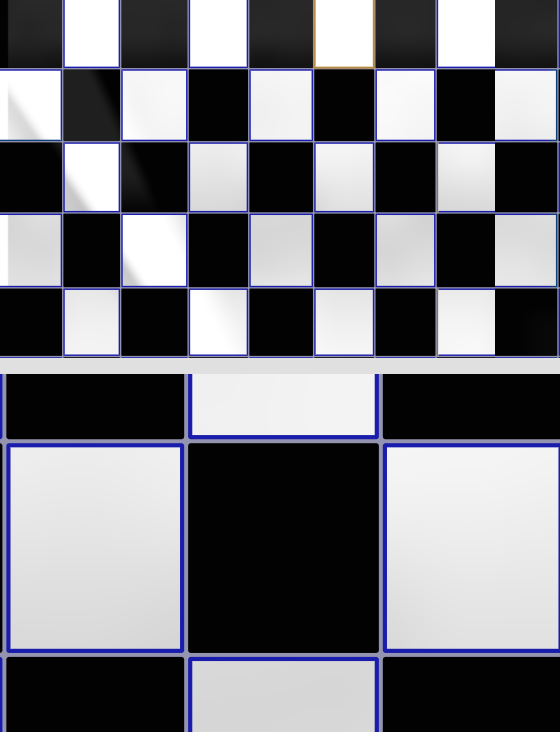
Top: the whole. Bottom: its middle third, enlarged.
Write a WebGL 2 fragment shader that draws this pattern.

```glsl
#version 300 es
precision highp float;
// Glossy checkerboard of nine columns by five rows with slightly uneven tiles.
// Each tile is a rounded box: a pale grout line surrounds it and light tiles
// carry an inner blue outline. Soft shading and a slanted sheen add wear.

#define BOARD vec2(7.68, 4.90)
#define PITCH vec2(0.849, 0.985)
#define ORIGIN vec2(0.011, -0.045)
#define GROUT_HALF 0.009
#define TRIM_WIDTH 0.019
#define CORNER 0.022
#define PLAIN_SEAM 8
#define WORN_LEFT 0.11

uniform vec2 u_resolution;
out vec4 outColor;

const vec3 GROUT = vec3(0.58, 0.58, 0.69);
const vec3 BLUE = vec3(0.10, 0.11, 0.67);
const vec3 TEAL = vec3(0.06, 0.25, 0.48);
const vec3 OCHRE = vec3(0.72, 0.55, 0.25);
const vec3 TAUPE = vec3(0.50, 0.47, 0.45);

// Small departures of the grid lines from an even spacing
const float SHIFT_X[11] = float[](-0.12, 0.0, -0.054, 0.022, 0.004, 0.045,
                                  0.036, 0.027, -0.011, 0.0, 0.0);
const float SHIFT_Y[7] = float[](-0.1, 0.0, 0.015, 0.005, 0.045, 0.0, 0.0);

float lineX(int k) { return ORIGIN.x + PITCH.x * float(k) + SHIFT_X[k]; }
float lineY(int k) { return ORIGIN.y + PITCH.y * float(k) + SHIFT_Y[k]; }

float hash(vec2 p) {
  p = fract(p * vec2(0.1031, 0.1137));
  p += dot(p, p.yx + 33.3);
  return fract((p.x + p.y) * p.x * 17.0);
}

float noise(vec2 p) {
  vec2 i = floor(p), f = fract(p);
  f = f * f * (3.0 - 2.0 * f);
  return mix(mix(hash(i), hash(i + vec2(1, 0)), f.x),
             mix(hash(i + vec2(0, 1)), hash(i + vec2(1, 1)), f.x), f.y);
}

float roundBox(vec2 p, vec2 halfSize, float r) {
  vec2 d = abs(p) - halfSize + r;
  return length(max(d, 0.0)) + min(max(d.x, d.y), 0.0) - r;
}

// Distance to the right of a slanted line through a, x growing by run per unit y
float slant(vec2 p, vec2 a, float run) {
  return (p.x - a.x - run * (p.y - a.y)) / sqrt(1.0 + run * run);
}

float lightTone(vec2 p, ivec2 cell, float worn) {
  if (cell.y == 0) return 1.0;
  float dip = (p.y - 3.2) / 1.0;
  float shade = 0.03 + 0.12 * exp(-dip * dip);
  shade += 0.05 * (noise(p * vec2(1.7, 1.4) + 4.0) - 0.5);
  shade += 0.03 * (hash(vec2(cell) + 7.0) - 0.5);
  // White sheen, with a grey rim along its lower left side
  float lower = slant(p, vec2(0.11, 1.15), 0.68);
  float upper = slant(p, vec2(1.25, 0.97), 0.47);
  float sheen = smoothstep(-0.12, 0.08, lower) * (1.0 - smoothstep(0.0, 0.45, upper));
  float rim = smoothstep(-0.5, -0.12, lower) * (1.0 - smoothstep(-0.12, 0.05, lower));
  shade = mix(shade + 0.09 * rim, 0.0, sheen);
  return 1.0 - max(shade, 0.0) * worn;
}

float darkTone(vec2 p, ivec2 cell, float worn) {
  float haze = mix(0.15, 0.07, smoothstep(0.42, 1.0, p.y));
  haze += 0.02 * (noise(p * 2.5) - 0.5);
  if (cell.y > 0) {
    float upper = slant(p, vec2(1.30, 0.97), 0.45);
    float lower = slant(p, vec2(0.11, 1.15), 0.68);
    haze = 0.12 * smoothstep(-0.05, 0.2, lower) * (1.0 - smoothstep(-0.12, 0.12, upper));
    haze *= 1.0 - smoothstep(2.3, 3.1, p.y);
    haze += 0.03 * smoothstep(6.9, 7.5, p.x) * smoothstep(4.0, 4.5, p.y);
  }
  return max(0.008, haze * worn);
}

void main() {
  vec2 p = gl_FragCoord.xy / u_resolution;
  p = vec2(p.x, 1.0 - p.y) * BOARD;
  float px = BOARD.x / u_resolution.x;

  // Tile that holds this point
  ivec2 cell = ivec2(0);
  for (int k = 1; k < 10; k++) cell.x += int(step(lineX(k), p.x));
  for (int k = 1; k < 6; k++) cell.y += int(step(lineY(k), p.y));
  vec2 lo = vec2(lineX(cell.x), lineY(cell.y));
  vec2 hi = vec2(lineX(cell.x + 1), lineY(cell.y + 1));

  // One seam has no outline: push the box past it on both sides
  if (cell.x == PLAIN_SEAM) lo.x -= 0.1;
  if (cell.x + 1 == PLAIN_SEAM) hi.x += 0.1;
  float inside = -roundBox(p - 0.5 * (lo + hi), 0.5 * (hi - lo), CORNER);

  // Tile face
  bool isLight = (cell.x + cell.y) % 2 == 1;
  float worn = smoothstep(-px, px, p.x - WORN_LEFT);
  vec3 color = vec3(isLight ? lightTone(p, cell, worn) : darkTone(p, cell, worn));

  // Inner outline of light tiles, with a few discoloured edges
  vec3 trim = BLUE;
  if (cell.x == 8) trim = mix(BLUE, TEAL, smoothstep(7.5, 7.6, p.x));
  if (cell.x == 0 && cell.y == 1) trim = mix(BLUE, TEAL, smoothstep(1.8, 1.9, p.y));
  if (cell.x == 7 && cell.y > 0 && p.x < lo.x + 0.04) trim = TAUPE;
  if (cell == ivec2(5, 0)) trim = OCHRE;
  float trimMask = clamp(0.5 + (GROUT_HALF + TRIM_WIDTH - inside) / px, 0.0, 1.0);
  if (isLight) color = mix(color, trim, trimMask);

  // Grout
  vec3 grout = cell == ivec2(5, 0) ? mix(GROUT, OCHRE, 0.6) : GROUT;
  color = mix(color, grout, clamp(0.5 + (GROUT_HALF - inside) / px, 0.0, 1.0));
  outColor = vec4(color, 1.0);
}
```
